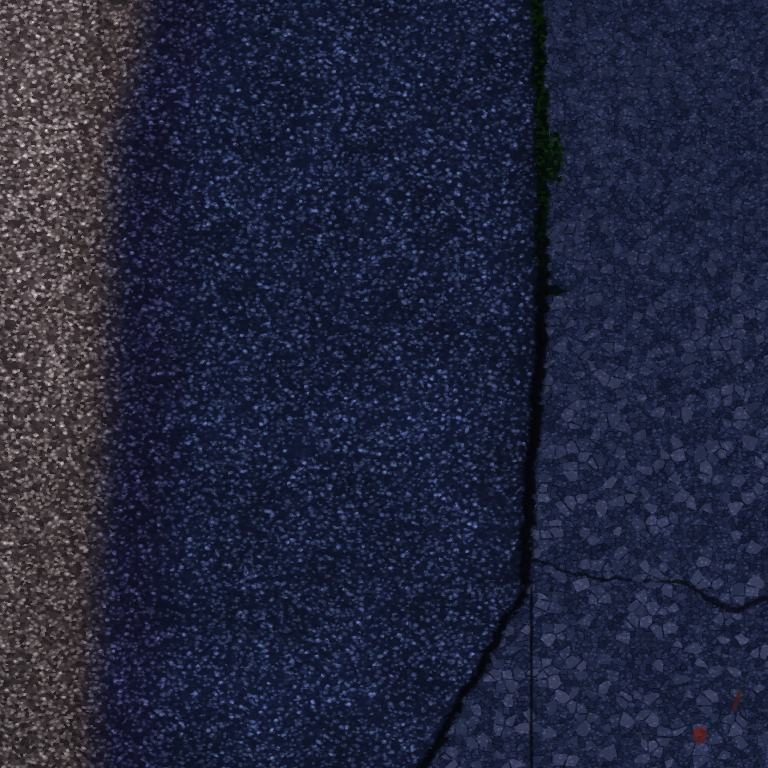
Give the GLSL for this texture, as a WebGL 1 fragment shader.

```glsl
precision highp float;
// Shaded asphalt with a sunlit left strip, a mossy seam and coarse stone chips on the right.
uniform vec2 u_resolution;

vec2 hash2(vec2 c) {
  return fract(sin(vec2(dot(c, vec2(127.1, 311.7)), dot(c, vec2(269.5, 183.3)))) * 43758.5);
}

// Cellular noise: nearest distance, gap to the second cell, cell id.
vec3 cells(vec2 p) {
  vec2 base = floor(p), f = p - base;
  float near = 8.0, second = 8.0, id = 0.0;
  for (int j = -1; j <= 1; j++) {
    for (int i = -1; i <= 1; i++) {
      vec2 o = vec2(float(i), float(j));
      vec2 h = hash2(base + o);
      float d = length(o + h - f);
      if (d < near) {
        second = near;
        near = d;
        id = fract(h.x * 7.31 + h.y * 13.7);
      } else {
        second = min(second, d);
      }
    }
  }
  return vec3(near, second - near, id);
}

float segment(vec2 p, vec2 a, vec2 b) {
  vec2 d = b - a;
  return length(p - a - d * clamp(dot(p - a, d) / dot(d, d), 0.0, 1.0));
}

float wobble(float t) {
  return sin(t * 61.0) * 0.45 + sin(t * 137.0 + 1.3) * 0.35 + sin(t * 293.0 + 2.1) * 0.2;
}

float band(float d, float width, float soft) {
  return 1.0 - smoothstep(width - soft, width + soft, d);
}

void main() {
  vec2 p = gl_FragCoord.xy / u_resolution;
  vec2 warp = vec2(wobble(p.y), wobble(p.x + 0.4));
  vec2 grainP = p + 0.0015 * warp;

  // Grain layers, stretched slightly sideways
  vec3 fine = cells(grainP * vec2(190.0, 245.0));
  vec3 mid = cells(grainP * vec2(112.0, 142.0) + 17.0);
  vec3 chip = cells(grainP * vec2(64.0, 70.0) + 41.0);
  vec3 grit = cells(grainP * vec2(125.0, 140.0) + 73.0);
  float patches = cells(p * 9.0 + 5.0).x;
  float speck = smoothstep(0.5, 0.95, mid.z) * band(mid.x, 0.36, 0.2);
  float dust = smoothstep(0.45, 1.0, fine.z) * band(fine.x, 0.4, 0.25);

  // Middle lane: dark binder with bluish specks
  vec3 lane = mix(vec3(0.055, 0.075, 0.155), vec3(0.085, 0.115, 0.215), fine.z);
  lane += vec3(0.19, 0.215, 0.30) * speck * (0.6 + 0.5 * fine.z);
  lane += vec3(0.12, 0.14, 0.20) * dust;
  lane *= 0.84 + 0.26 * patches;

  // Right slab: packed chips that grow clearer toward the bottom
  vec3 slab = mix(vec3(0.07, 0.095, 0.185), vec3(0.135, 0.165, 0.285), grit.z);
  slab *= 0.65 + 0.35 * smoothstep(0.0, 0.22, grit.y);
  float chipMask = smoothstep(0.58, 0.66, chip.z) * smoothstep(0.06, 0.2, chip.y);
  vec3 chipColor = mix(vec3(0.15, 0.18, 0.29), vec3(0.25, 0.27, 0.39), fract(chip.z * 17.0));
  slab = mix(slab, chipColor, chipMask * mix(0.85, 0.3, smoothstep(0.2, 0.9, p.y)));
  slab += vec3(0.08, 0.09, 0.12) * dust;

  // Seam path, and the diagonal branch below its fork
  float seamX = 0.684 + 0.022 * smoothstep(0.24, 0.62, p.y)
    - 0.005 * smoothstep(0.78, 1.0, p.y) + 0.003 * wobble(p.y);
  float branchX = mix(0.55, 0.685, p.y / 0.235) + 0.004 * wobble(p.y + 0.2);
  float edgeX = p.y > 0.235 ? seamX : branchX;
  vec3 color = mix(lane, slab, smoothstep(-0.004, 0.004, p.x - edgeX));

  // Sunlit strip with a soft shadow edge
  float shadeX = 0.122 + 0.025 * smoothstep(0.0, 0.65, p.y)
    + 0.045 * smoothstep(0.76, 1.0, p.y) + 0.003 * wobble(p.y * 0.3);
  float sun = band(p.x - shadeX, 0.0, 0.033);
  vec3 sunny = mix(vec3(0.17, 0.145, 0.16), vec3(0.39, 0.34, 0.34), fine.z);
  sunny += vec3(0.28, 0.28, 0.30) * speck + vec3(0.22, 0.21, 0.22) * dust;
  sunny *= mix(0.78, 1.06, smoothstep(0.0, 0.9, p.y)) * (1.0 - 0.25 * smoothstep(0.06, 0.16, p.x));
  color = mix(color, sunny, sun);
  float penumbra = exp(-pow((p.x - shadeX - 0.045) / 0.05, 2.0));
  color = mix(color, color * vec3(0.86, 0.72, 0.78) + vec3(0.015, 0.0, 0.01), penumbra * 0.7);

  // Dark seam, ragged by the grain
  float ragged = 0.005 * (mid.z - 0.4);
  float above = smoothstep(0.225, 0.245, p.y);
  float seamD = abs(p.x - seamX);
  float seam = band(seamD, 0.0075 + ragged, 0.004) * above;
  float branch = band(abs(p.x - branchX) * 0.86, 0.0055 + ragged, 0.004) * (1.0 - above);
  float joint = band(abs(p.x - 0.692), 0.0018, 0.0015) * band(p.y, 0.24, 0.01);
  color *= 1.0 - 0.45 * exp(-seamD * 55.0) * above * step(p.x, seamX);
  color = mix(color, vec3(0.012, 0.018, 0.035), max(max(seam, branch), joint * 0.8) * 0.93);

  // Cross crack running to the right edge
  vec2 q = p + vec2(0.0, 0.004 * wobble(p.x));
  float cross = segment(q, vec2(0.69, 0.27), vec2(0.79, 0.244));
  cross = min(cross, segment(q, vec2(0.79, 0.244), vec2(0.88, 0.244)));
  cross = min(cross, segment(q, vec2(0.88, 0.244), vec2(0.95, 0.206)));
  cross = min(cross, segment(q, vec2(0.95, 0.206), vec2(1.01, 0.222)));
  float crossWidth = 0.0015 + 0.0025 * smoothstep(0.86, 0.95, p.x) + ragged * 0.5;
  color = mix(color, vec3(0.025, 0.035, 0.07), 0.8 * band(cross, crossWidth, 0.002));

  // Moss along the upper seam, with a tuft and a dark notch
  float tuft = band(length((p - vec2(0.718, 0.792)) / vec2(0.015, 0.037)), 0.7 + mid.z * 0.5, 0.2);
  float notch = band(length((p - vec2(0.716, 0.622)) / vec2(0.017, 0.007)), 0.8 + mid.z * 0.4, 0.25);
  vec3 moss = mix(vec3(0.012, 0.035, 0.02), vec3(0.045, 0.16, 0.025), fine.z * fine.z);
  color = mix(color, moss, max(tuft * 0.85, seam * 0.7 * smoothstep(0.56, 0.8, p.y)));
  color = mix(color, vec3(0.015, 0.035, 0.025), notch * 0.9);

  // Fallen leaf scraps
  float leaf = band(length((p - vec2(0.911, 0.043)) / vec2(0.01, 0.011)), 0.85 + 0.3 * mid.z, 0.15);
  float scrap = band(segment(p, vec2(0.956, 0.078), vec2(0.963, 0.098)), 0.003, 0.002);
  color = mix(color, vec3(0.36, 0.13, 0.14) * (0.8 + 0.3 * fine.z), leaf * 0.9);
  color = mix(color, vec3(0.24, 0.11, 0.09), scrap * 0.8);

  gl_FragColor = vec4(color, 1.0);
}
```
